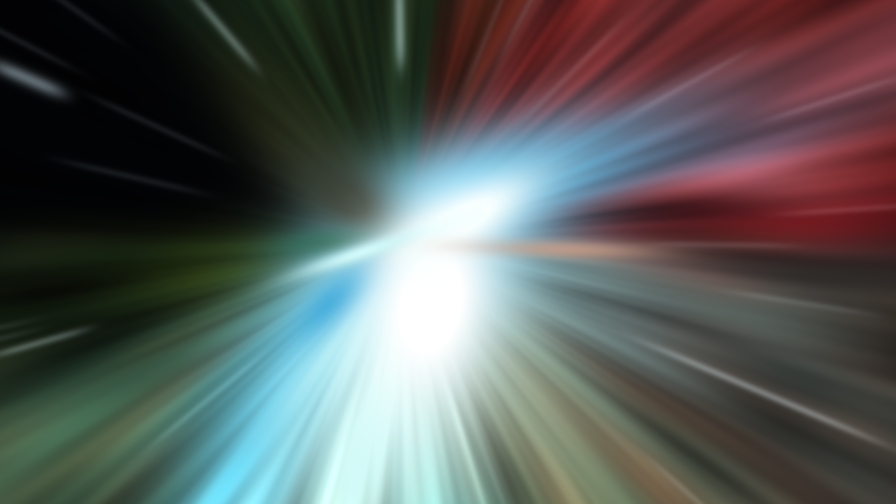
Reproduce this background procedurally as a Shadertoy shader.

```glsl
const float TAU = 6.28318;

vec2 gradientAt(vec2 cell) {
    float turn = TAU * fract(sin(dot(cell, vec2(127.1, 311.7))) * 43758.5);
    return vec2(cos(turn), sin(turn));
}

// Gradient noise that repeats along x
float gradientNoise(vec2 p, float period) {
    vec2 i = floor(p), f = fract(p);
    vec2 u = f * f * f * (f * (f * 6.0 - 15.0) + 10.0);
    float x0 = mod(i.x, period), x1 = mod(i.x + 1.0, period);
    float a = dot(gradientAt(vec2(x0, i.y)), f);
    float b = dot(gradientAt(vec2(x1, i.y)), f - vec2(1.0, 0.0));
    float c = dot(gradientAt(vec2(x0, i.y + 1.0)), f - vec2(0.0, 1.0));
    float d = dot(gradientAt(vec2(x1, i.y + 1.0)), f - vec2(1.0, 1.0));
    return mix(mix(a, b, u.x), mix(c, d, u.x), u.y);
}

// Noise stretched along the radius
float streaks(float angle, float radius, float cells, float seed) {
    return gradientNoise(vec2((angle / TAU + 0.5) * cells, radius * 2.2 + seed), cells);
}

float angleGap(float a, float b) {
    return abs(mod(a - b + 0.5 * TAU, TAU) - 0.5 * TAU);
}

float wedge(float angle, float direction, float halfWidth, float softness) {
    return 1.0 - smoothstep(halfWidth - softness, halfWidth + softness, angleGap(angle, direction));
}

// Tilted elliptical falloff
float glow(vec2 p, vec2 center, float tilt, vec2 size) {
    float c = cos(tilt), s = sin(tilt);
    vec2 d = p - center;
    vec2 q = vec2(c * d.x + s * d.y, c * d.y - s * d.x) / size;
    return exp(-dot(q, q));
}

vec3 tintBy(vec3 base, vec3 color, float amount) {
    return mix(base, color, clamp(amount, 0.0, 1.0));
}

// Thin radial dash
float dash(vec2 polar, float angle, float radius, float halfLength, float width) {
    float across = polar.y * angleGap(polar.x, angle) / width;
    float along = (polar.y - radius) / halfLength;
    return exp(-across * across - along * along * along * along);
}

vec3 sectorColor(float a) {
    vec3 col = vec3(0.008, 0.010, 0.016);
    col = mix(col, vec3(0.09, 0.14, 0.08), wedge(a, 1.80, 0.52, 0.24));
    col = mix(col, vec3(0.44, 0.14, 0.14), wedge(a, 0.60, 0.72, 0.14));
    col = mix(col, vec3(0.28, 0.12, 0.08), wedge(a, 1.22, 0.11, 0.12));
    col = mix(col, vec3(0.43, 0.27, 0.32), wedge(a, 0.29, 0.09, 0.12));
    col = mix(col, vec3(0.34, 0.08, 0.10), wedge(a, 0.04, 0.08, 0.07));
    col = mix(col, vec3(0.24, 0.23, 0.21), wedge(a, -0.45, 0.40, 0.14));
    col = mix(col, vec3(0.40, 0.39, 0.28), wedge(a, -1.00, 0.28, 0.25));
    col = mix(col, vec3(0.55, 0.78, 0.72), wedge(a, -1.65, 0.36, 0.20));
    col = mix(col, vec3(0.38, 0.72, 0.78), wedge(a, -2.11, 0.16, 0.12));
    col = mix(col, vec3(0.23, 0.31, 0.23), wedge(a, -2.56, 0.32, 0.16));
    return mix(col, vec3(0.07, 0.11, 0.06), wedge(a, -2.98, 0.14, 0.15));
}

void mainImage(out vec4 fragColor, in vec2 fragCoord) {
    vec2 focus = vec2(0.45 * iResolution.x / iResolution.y, 0.525);
    vec2 p = fragCoord / iResolution.y - focus;
    float radius = length(p);
    float angle = atan(p.y, p.x);
    vec2 polar = vec2(angle, radius);

    // Layered radial streaks, calm near the focus
    float broad = streaks(angle, radius, 30.0, 3.0);
    float fine = streaks(angle, radius, 76.0, 11.0);
    float hair = streaks(angle, radius, 170.0, 23.0);
    float calm = smoothstep(0.05, 0.40, radius);
    float grain = calm * (0.70 * broad + 0.55 * fine + 0.25 * hair);
    float ripple = 1.0 + 0.6 * grain;

    vec3 col = sectorColor(angle + 0.10 * broad) * (1.0 + grain);
    float hue = calm * streaks(angle, radius, 50.0, 37.0);
    col *= 1.0 + hue * vec3(0.35, -0.1, -0.2);

    // Dim coloured haze
    col = tintBy(col, vec3(0.19, 0.26, 0.08), 0.8 * ripple * glow(p, vec2(-0.33, -0.05), 0.12, vec2(0.22, 0.075)));
    col = tintBy(col, vec3(0.19, 0.22, 0.12), 0.75 * ripple * glow(p, vec2(-0.21, 0.20), 2.3, vec2(0.22, 0.08)));
    col = tintBy(col, vec3(0.50, 0.61, 0.62), 0.85 * ripple * glow(p, vec2(0.28, -0.10), -0.25, vec2(0.30, 0.12)));
    col = tintBy(col, vec3(0.62, 0.68, 0.58), 0.75 * ripple * glow(p, vec2(0.20, -0.26), -0.9, vec2(0.28, 0.13)));

    // Blue and cyan light
    col = tintBy(col, vec3(0.35, 0.60, 0.74), 0.9 * ripple * glow(p, vec2(0.30, 0.13), 0.40, vec2(0.34, 0.095)));
    col = tintBy(col, vec3(0.35, 0.78, 0.91), ripple * glow(p, vec2(-0.20, -0.25), 0.87, vec2(0.32, 0.12)));
    col = tintBy(col, vec3(0.34, 0.77, 0.94), glow(p, vec2(0.10, 0.07), 0.50, vec2(0.23, 0.11)));
    col = tintBy(col, vec3(0.48, 0.82, 0.94), glow(p, vec2(0.03, -0.10), 0.60, vec2(0.23, 0.15)));

    // Shadow beside the core and warm streak
    col = tintBy(col, vec3(0.19, 0.21, 0.17), 1.1 * glow(p, vec2(-0.11, 0.08), 2.5, vec2(0.13, 0.07)));
    col = tintBy(col, vec3(0.10, 0.34, 0.25), 0.8 * glow(p, vec2(-0.15, -0.005), 0.1, vec2(0.10, 0.025)));

    // White core, beam and downward fan
    col = tintBy(col, vec3(0.82, 0.98, 0.97), 1.05 * ripple * glow(p, vec2(-0.05, -0.34), 1.35, vec2(0.30, 0.18)));
    col = tintBy(col, vec3(1.0), 1.25 * glow(p, vec2(0.055, -0.13), 1.35, vec2(0.20, 0.125)));
    col = tintBy(col, vec3(0.16, 0.62, 0.84), 0.75 * glow(p, vec2(-0.14, -0.12), 0.80, vec2(0.11, 0.038)));
    col = tintBy(col, vec3(0.97, 1.0, 1.0), 1.2 * glow(p, vec2(0.11, 0.035), 0.50, vec2(0.17, 0.055)));
    col = tintBy(col, vec3(0.82, 0.98, 0.98), glow(p, vec2(-0.08, -0.025), 0.32, vec2(0.13, 0.016)));
    col = tintBy(col, vec3(0.80, 0.62, 0.53), 0.8 * glow(p, vec2(0.33, -0.02), -0.03, vec2(0.18, 0.018)));

    // Standout dashes
    float light = 0.42 * dash(polar, 2.737, 0.81, 0.08, 0.015);
    light += 0.40 * dash(polar, 1.587, 0.43, 0.09, 0.012);
    light += 0.28 * dash(polar, 2.280, 0.55, 0.10, 0.010);
    light += 0.26 * dash(polar, -0.403, 0.77, 0.25, 0.008);
    light += 0.25 * dash(polar, -2.865, 0.75, 0.10, 0.008);

    // Scattered faint dashes
    for (float i = 0.0; i < 26.0; i++) {
        vec2 spread = gradientAt(vec2(i, 5.0));
        float reach = 0.65 + 0.25 * spread.x;
        light += 0.09 * dash(polar, i * 2.39996 + 0.2 * spread.y, reach, 0.14, 0.007);
    }
    col += light * vec3(0.85, 0.95, 1.0);
    fragColor = vec4(clamp(col, 0.0, 1.0), 1.0);
}
```
